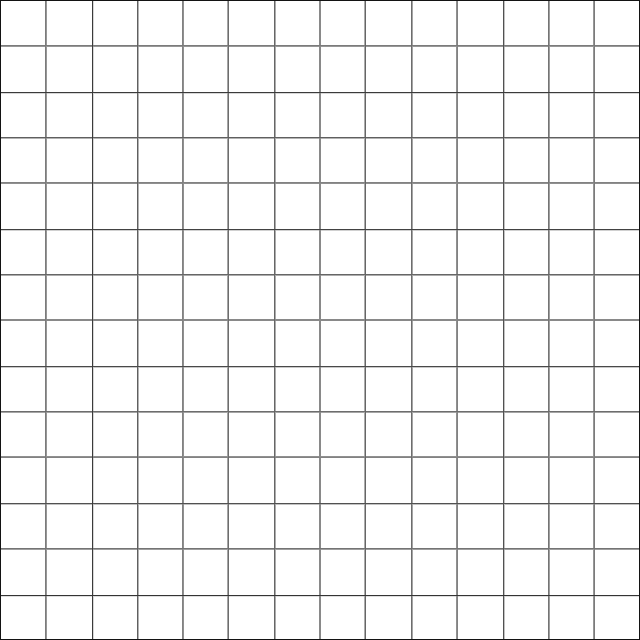
Reproduce this pattern procedurally as a Shadertoy shader.

```glsl
const int CELLS = 14;                         // repeats across and down
const float UNITS = 397.0;                    // snapping steps per canvas side
const float LINE_WIDTH = 0.574;               // in snapping steps
const vec2 PITCH = vec2(28.3333, 28.36);      // cell size before snapping
const vec2 PHASE = vec2(0.3333, 0.36);        // offset before snapping
const vec2 DRIFT = vec2(0.1, 0.0);            // slow unevenness of the spacing
const float DRIFT_PERIOD = 9.0;               // in cells
const vec3 PAPER = vec3(1.0);
const vec3 INK = vec3(0.0);
const float TAU = 6.28318;

// Share of a pixel covered by a line whose centre is dist away, per axis
vec2 lineCoverage(vec2 dist, float pixel) {
    vec2 overlap = 0.5 * (LINE_WIDTH + pixel) - abs(dist);
    return clamp(overlap, 0.0, min(LINE_WIDTH, pixel)) / pixel;
}

// Centre of the k-th column and row line, snapped to whole steps
vec2 lineCentre(float k) {
    vec2 drift = DRIFT * cos(TAU * (k - 2.0) / DRIFT_PERIOD);
    return floor(k * PITCH + PHASE + drift) + 0.5;
}

void mainImage(out vec4 fragColor, in vec2 fragCoord) {
    // Rows are counted from the top
    vec2 p = fragCoord / iResolution.xy;
    p = vec2(p.x, 1.0 - p.y) * UNITS;
    float pixel = UNITS / iResolution.y;

    // Outer frame, flush with the canvas edge
    vec2 edge = min(p, UNITS - p);
    vec2 ink = lineCoverage(edge - 0.5 * LINE_WIDTH, pixel);

    // Inner grid lines
    for (int k = 1; k < CELLS; k++) {
        ink = max(ink, lineCoverage(p - lineCentre(float(k)), pixel));
    }

    fragColor = vec4(mix(PAPER, INK, max(ink.x, ink.y)), 1.0);
}
```
